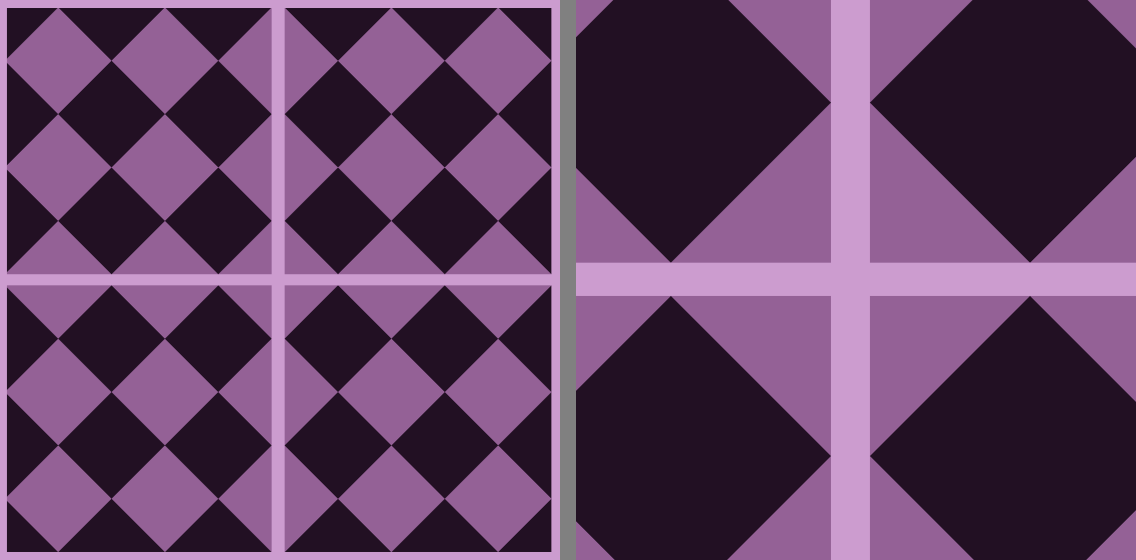
Left, the full canvas; right, a detail of the centre.
A three.js fragment shader for this pattern:

```glsl
// Four window-like panels of diamond checkerboard, mirrored about a pale cross and framed by a pale border.
#define DIAMOND_PERIOD 0.1906
#define CROSS_CENTER vec2(0.4967, 0.5004)
#define CROSS_HALF_WIDTH vec2(0.0116, 0.0099)
#define FRAME_MIN vec2(0.0124, 0.0143)
#define FRAME_MAX vec2(0.9846, 0.9857)
#define LIGHT_COLOR vec3(0.58, 0.38, 0.59)
#define DARK_COLOR vec3(0.133, 0.063, 0.137)
#define BAND_COLOR vec3(0.80, 0.61, 0.81)

varying vec2 vUv;

// Coverage of a shape whose signed distance is positive inside.
float coverage(float distance, float pixel) {
  return clamp(distance / pixel + 0.5, 0.0, 1.0);
}

// Signed distance to the nearest light diamond, positive inside.
float diamondDistance(vec2 p) {
  vec2 offset = abs(fract(p / DIAMOND_PERIOD + 0.5) - 0.5) * DIAMOND_PERIOD;
  return (0.5 * DIAMOND_PERIOD - offset.x - offset.y) * 0.70711;
}

void main() {
  float pixel = max(fwidth(vUv.x), 1e-5);

  // Mirror the panels, measuring outward from the edges of the cross.
  vec2 fromCross = abs(vUv - CROSS_CENTER) - CROSS_HALF_WIDTH;
  vec3 color = mix(DARK_COLOR, LIGHT_COLOR, coverage(diamondDistance(fromCross), pixel));

  // Cross and outer border leave only the panels showing.
  vec2 fromFrame = min(vUv - FRAME_MIN, FRAME_MAX - vUv);
  vec2 inset = min(fromCross, fromFrame);
  float panel = coverage(inset.x, pixel) * coverage(inset.y, pixel);

  gl_FragColor = vec4(mix(BAND_COLOR, color, panel), 1.0);
}
```
